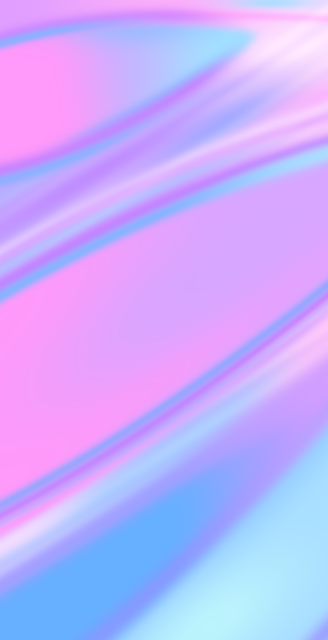
Reproduce this background procedurally as a WebGL 2 fragment shader.

```glsl
#version 300 es
precision highp float;
uniform vec2 u_resolution;
out vec4 fragColor;

const vec3 PINK = vec3(1.0, 0.60, 0.98);
const vec3 VIOLET = vec3(0.77, 0.50, 1.0);
const vec3 LAVENDER = vec3(0.85, 0.65, 1.0);
const vec3 PERIWINKLE = vec3(0.64, 0.60, 1.0);
const vec3 SKY = vec3(0.50, 0.71, 1.0);
const vec3 CYAN = vec3(0.64, 0.88, 1.0);
const vec3 PALE = vec3(0.98, 0.86, 1.0);

vec2 gradientAt(vec2 cell) {
  float a = 6.2832 * fract(sin(dot(cell, vec2(127.1, 311.7))) * 4375.5);
  return vec2(cos(a), sin(a));
}

float gradientNoise(vec2 p) {
  vec2 i = floor(p), f = fract(p), u = f * f * (3.0 - 2.0 * f), e = vec2(1, 0);
  float low = mix(dot(gradientAt(i), f), dot(gradientAt(i + e), f - e), u.x);
  float high = mix(dot(gradientAt(i + e.yx), f - e.yx), dot(gradientAt(i + 1.0), f - 1.0), u.x);
  return mix(low, high, u.y);
}

// Blend from left through middle to right
vec3 across(float x, vec3 l, vec3 m, vec3 r) {
  return mix(mix(l, m, smoothstep(0.0, 0.5, x)), r, smoothstep(0.5, 1.0, x));
}

// Soft line at signed distance d
vec3 streak(vec3 base, vec3 tint, float d, float width, float strength) {
  return mix(base, tint, strength * exp(-d * d / (width * width)));
}

// Soft ellipse whose long axis follows the given slope
vec3 glow(vec3 base, vec3 tint, vec2 d, vec2 size, float slope, float strength) {
  d.y += slope * d.x;
  d /= size;
  return mix(base, tint, strength * exp(-dot(d, d)));
}

float below(float d, float softness) {
  return smoothstep(-softness, softness, d);
}

void main() {
  // x runs right, y runs down, both 0 to 1
  vec2 p = gl_FragCoord.xy / u_resolution;
  p.y = 1.0 - p.y;
  float x = p.x, y = p.y, right = smoothstep(0.45, 1.0, x);

  // Fold lines
  float crest = y - (0.072 - 0.145 * x + 0.15 * x * x);
  float belly = y - (0.27 - 0.12 * x - 0.185 * x * x);
  float upper = y - (0.46 - 0.30 * x + 0.075 * x * x);
  float lower = y - (0.79 - 0.275 * x - 0.07 * x * x);
  float valley = y - (0.915 - 0.30 * x - 0.03 * x * x);
  float ridge = y - (1.12 - 0.38 * x - 0.10 * x * x);
  float grain = gradientNoise(vec2(x * 1.3, (y + 0.33 * x) * 45.0));

  // Top sheet
  vec3 c = across(x, vec3(0.88, 0.62, 1.0), vec3(0.98, 0.68, 0.98), PALE);
  c = glow(c, CYAN, p - vec2(0.83, 0.004), vec2(0.13, 0.009), 0.0, 0.9);
  c = streak(c, PINK, y - 0.018 - 0.012 * x * x, 0.007, 0.55 * smoothstep(0.3, 0.6, x));

  // Upper folded band
  vec3 band = across(x, vec3(0.76, 0.66, 1.0), vec3(0.80, 0.65, 1.0), vec3(0.99, 0.82, 0.99));
  c = mix(c, band, below(belly, 0.02) * below(y - 0.07, 0.05));
  c = glow(c, vec3(1.0, 0.92, 1.0), p - vec2(0.90, 0.075), vec2(0.20, 0.035), 0.06, 0.9);
  c = glow(c, PINK, p - vec2(0.95, 0.155), vec2(0.22, 0.025), 0.12, 0.4);
  c = glow(c, vec3(0.60, 0.74, 1.0), p - vec2(0.66, 0.195), vec2(0.20, 0.027), 0.25, 0.95);
  c = streak(c, vec3(0.70, 0.72, 1.0), upper + 0.15, 0.013, 0.6 * (1.0 - right));
  c = streak(c, VIOLET, upper + 0.105, 0.022, 0.45 * (1.0 - right));
  c = streak(c, PALE, upper + 0.066, 0.011, 0.45 + 0.3 * right);
  c = streak(c, vec3(0.90, 0.66, 1.0), upper + 0.052, 0.009, 0.6);
  c = streak(c, vec3(0.68, 0.78, 1.0), upper + 0.037, 0.010, 0.7 * (1.0 - right));
  c += grain * vec3(0.05, 0.07, 0.0) * below(belly - 0.03, 0.02);

  // Rounded pool at the top left
  vec3 pool = mix(PINK, vec3(0.78, 0.70, 1.0), smoothstep(0.15, 0.43, x + 0.3 * (0.12 - y)));
  pool = mix(pool, CYAN, smoothstep(0.34, 0.69, x));
  pool = glow(pool, vec3(0.56, 0.74, 1.0), p - vec2(0.42, 0.045), vec2(0.22, 0.025), 0.02, 0.65);
  float poolMask = below(crest, 0.012) * below(-belly, 0.014) * below(0.78 - x, 0.045);
  c = mix(c, pool, poolMask);
  float fade = 1.0 - smoothstep(0.50, 0.78, x);
  c = streak(c, VIOLET, crest + 0.012, 0.012, 0.7 * fade);
  c = streak(c, SKY, crest + 0.003, 0.008, 0.85 * (1.0 - smoothstep(0.1, 0.6, x)));
  c = streak(c, SKY, belly + 0.014, 0.013, 0.6 * fade * smoothstep(0.1, 0.35, x));
  c = streak(c, VIOLET, belly + 0.002, 0.014, 0.85 * (1.0 - smoothstep(0.58, 0.78, x)));
  c = streak(c, SKY, belly - 0.013, 0.010, 0.75 * (1.0 - smoothstep(0.2, 0.6, x)));

  // Broad central sheet
  vec3 sheet = mix(PINK, LAVENDER, smoothstep(0.05, 0.8, x));
  sheet = glow(sheet, vec3(0.84, 0.65, 1.0), p - vec2(0.60, 0.44), vec2(0.42, 0.085), 0.32, 0.9);
  sheet = streak(sheet, PINK, lower + 0.04, 0.04, 0.6 * (1.0 - 0.6 * right));
  c = mix(c, sheet, below(upper - 0.008, 0.014));
  c = streak(c, VIOLET, upper + 0.014, 0.013, 0.9);
  c = streak(c, mix(SKY, CYAN, right), upper - 0.004, 0.011 + 0.005 * right, 0.9);

  // Lower folded band
  vec3 strip = across(x, vec3(0.93, 0.80, 1.0), vec3(0.70, 0.77, 1.0), vec3(0.99, 0.78, 0.98));
  strip = streak(strip, vec3(0.66, 0.80, 1.0), lower - 0.083, 0.028, 0.85 * (1.0 - smoothstep(0.65, 0.95, x)));
  strip = streak(strip, PALE, lower - 0.068, 0.020, 0.8 * (1.0 - smoothstep(0.05, 0.35, x)));
  strip = streak(strip, mix(PINK, LAVENDER, smoothstep(0.1, 0.6, x)), lower - 0.039, 0.012, 0.85);
  strip = streak(strip, vec3(0.74, 0.70, 1.0), lower - 0.029, 0.006, 0.6);
  strip += grain * vec3(0.05, 0.07, 0.0);
  c = mix(c, strip, below(lower - 0.012, 0.014));
  c = streak(c, VIOLET, lower - 0.016, 0.011, 0.9);
  c = streak(c, vec3(0.54, 0.66, 1.0), lower, 0.010, 0.85);

  // Blue tongue closing into violet
  vec3 tongue = mix(vec3(0.40, 0.69, 1.0), vec3(0.68, 0.62, 1.0), smoothstep(0.50, 0.88, x));
  tongue = mix(tongue, vec3(0.88, 0.62, 1.0), smoothstep(0.80, 1.05, x));
  c = mix(c, tongue, below(valley, 0.025 + 0.02 * right));
  c = streak(c, mix(PERIWINKLE, vec3(0.80, 0.60, 1.0), right), valley, 0.022 + 0.018 * right, 0.8);

  // Pale cyan pool at the bottom right
  vec3 water = mix(vec3(0.58, 0.80, 1.0), vec3(0.66, 0.87, 1.0), smoothstep(0.0, 0.12, ridge));
  water = glow(water, vec3(0.74, 0.96, 0.99), p - vec2(0.64, 0.98), vec2(0.26, 0.075), 0.3, 0.95);
  water = glow(water, vec3(0.60, 0.60, 1.0), p - vec2(1.0, 0.985), vec2(0.15, 0.025), 0.5, 0.85);
  c = mix(c, water, below(ridge - 0.015, 0.035));
  c = streak(c, mix(vec3(0.54, 0.58, 1.0), vec3(0.74, 0.62, 1.0), right), ridge, 0.024, 0.8);

  fragColor = vec4(clamp(c, 0.0, 1.0), 1.0);
}
```
